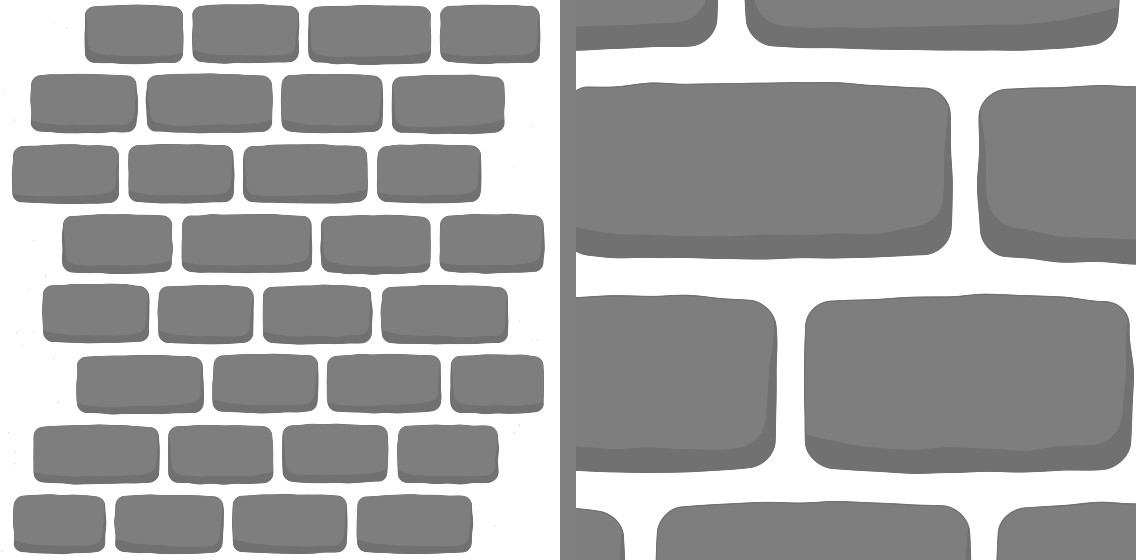
Left, the full canvas; right, a detail of the centre.
A WebGL 2 fragment shader for this pattern:

```glsl
#version 300 es
precision highp float;
// Wall of rounded grey bricks in eight staggered courses on white.

uniform vec2 u_resolution;
out vec4 fragColor;

const vec3 MORTAR = vec3(1.0);
const vec3 STONE = vec3(0.494);
const vec3 SHADE = vec3(0.442);
const vec3 FLECK = vec3(0.78);

const int COURSES = 8;
const float HALF_JOINT = 0.0078;
const float HALF_HEIGHT = 0.0530;
const float CORNER = 0.0145;

// Per course, top first: left end, middle joint, right end.
const vec3 SPAN[COURSES] = vec3[](
    vec3(0.143, 0.542, 0.973), vec3(0.047, 0.494, 0.909),
    vec3(0.014, 0.426, 0.867), vec3(0.103, 0.565, 0.980),
    vec3(0.068, 0.461, 0.915), vec3(0.129, 0.576, 0.980),
    vec3(0.051, 0.496, 0.898), vec3(0.016, 0.407, 0.852));

// Per course: where the left and right halves divide into two bricks.
const vec2 SPLIT[COURSES] = vec2[](
    vec2(0.482, 0.547), vec2(0.461, 0.476), vec2(0.502, 0.542), vec2(0.461, 0.511),
    vec2(0.525, 0.466), vec2(0.543, 0.544), vec2(0.542, 0.511), vec2(0.463, 0.498));

float hash(vec2 p) {
    vec3 q = fract(vec3(p.xyx) * 0.1031);
    q += dot(q, q.yzx + 33.33);
    return fract((q.x + q.y) * q.z);
}

float noise(vec2 p) {
    vec2 i = floor(p), f = fract(p);
    f = f * f * (3.0 - 2.0 * f);
    return mix(mix(hash(i), hash(i + vec2(1, 0)), f.x),
               mix(hash(i + vec2(0, 1)), hash(i + vec2(1, 1)), f.x), f.y);
}

float smoothMax(float a, float b, float k) {
    float h = max(k - abs(a - b), 0.0) / k;
    return max(a, b) + h * h * k * 0.25;
}

float coverage(float d, float pixel) {
    return 1.0 - smoothstep(-0.5 * pixel, 0.5 * pixel, d);
}

// Left and right joints of the brick that spans x.
vec2 brickJoints(float x, vec3 span, vec2 split) {
    bool rightHalf = x > span.y;
    vec2 ends = rightHalf ? span.yz : span.xy;
    float joint = mix(ends.x, ends.y, rightHalf ? split.y : split.x);
    return x < joint ? vec2(ends.x, joint) : vec2(joint, ends.y);
}

// Rounded box whose edges bow gently outward.
float brickDistance(vec2 p, vec2 halfSize) {
    vec2 t = clamp(p / halfSize, -1.0, 1.0);
    vec2 bowed = halfSize - vec2(0.0025, 0.0040) * t.yx * t.yx;
    vec2 q = abs(p) - bowed + CORNER;
    return length(max(q, 0.0)) + min(max(q.x, q.y), 0.0) - CORNER;
}

// Lit face: bottom edge sags, one flank is cut back toward the base.
float faceDistance(vec2 p, vec2 halfSize, float tilt, float flank) {
    vec2 t = clamp(p / halfSize, -1.0, 1.0);
    float base = 0.0145 + 0.009 * pow(t.x, 4.0) + 0.004 * tilt * t.x;
    float bottom = -halfSize.y + base - p.y;
    float cut = 0.0015 + 0.0035 * (1.0 - t.y);
    float side = flank * p.x - halfSize.x + cut;
    return smoothMax(bottom, side, 0.016);
}

// Faint specks scattered beside the ends of each course.
float fleckMask(vec2 uv, vec3 span, float pixel) {
    vec2 grid = uv * 90.0, cell = floor(grid);
    vec2 spot = 0.3 + 0.4 * vec2(hash(cell + 3.1), hash(cell + 8.7));
    float d = length((fract(grid) - spot) * vec2(1.0, 0.6)) / 90.0 - 0.0007;
    float outside = max(span.x - uv.x, uv.x - span.z);
    float nearEnd = step(0.008, outside) * step(outside, 0.05);
    return coverage(d, pixel) * nearEnd * step(0.955, hash(cell));
}

void main() {
    vec2 uv = gl_FragCoord.xy / u_resolution;
    float pixel = 1.0 / min(u_resolution.x, u_resolution.y);

    // Find the course and the brick within it.
    int course = clamp(int(floor((1.0 - uv.y) * float(COURSES))), 0, COURSES - 1);
    vec3 span = SPAN[course];
    vec2 joints = brickJoints(uv.x, span, SPLIT[course]);
    vec2 id = vec2(floor(joints.x * 100.0), float(course));

    // Local position with a small shift and hand-cut wobble.
    float centerY = 1.0 - (float(course) + 0.5) / float(COURSES) + 0.0015;
    centerY += 0.003 * (hash(id + 5.0) - 0.5);
    vec2 p = uv - vec2(0.5 * (joints.x + joints.y), centerY);
    vec2 halfSize = vec2(0.5 * (joints.y - joints.x) - HALF_JOINT, HALF_HEIGHT);
    float wobble = 0.0022 * (noise(uv * 45.0) - 0.5);

    float brick = brickDistance(p, halfSize) + wobble;
    float tilt = 2.0 * hash(id + 17.0) - 1.0;
    float flank = hash(id + 29.0) < 0.3 ? -1.0 : 1.0;
    float face = max(faceDistance(p, halfSize, tilt, flank) + wobble, brick + 0.0008);

    vec3 color = mix(MORTAR, FLECK, fleckMask(uv, span, pixel));
    vec3 stone = mix(SHADE, STONE, coverage(face, pixel));
    fragColor = vec4(mix(color, stone, coverage(brick, pixel)), 1.0);
}
```
